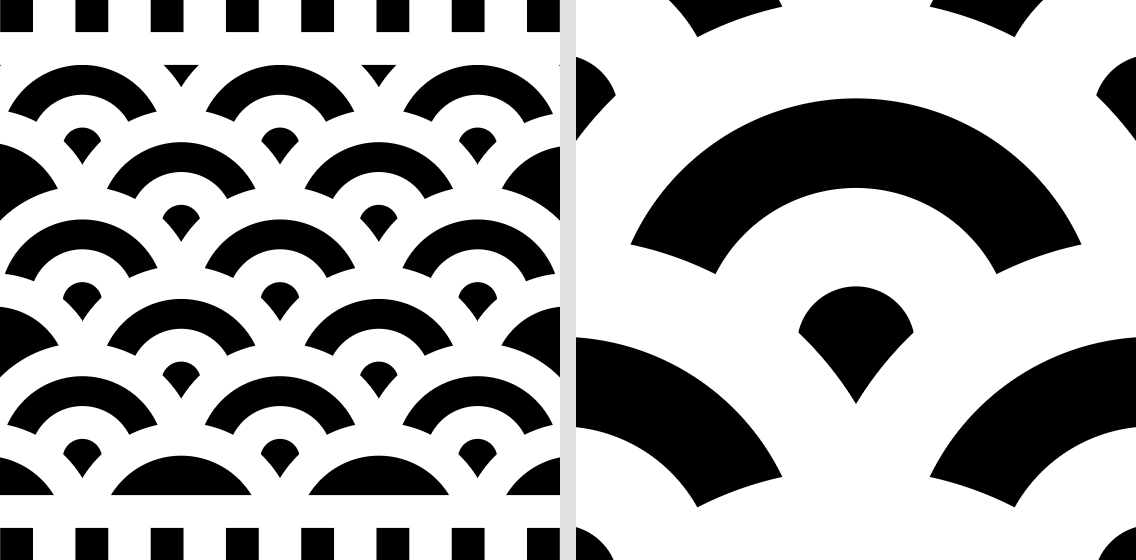
Left, the full canvas; right, a detail of the centre.
Reproduce this pattern procedurally as a Shadertoy shader.

```glsl
// Antialiased coverage of a signed distance in canvas units
float fill(float d) {
    return clamp(0.5 - d * iResolution.y, 0.0, 1.0);
}

// One row of staggered scales, painted over the rows above it
float paintRow(float ink, vec2 p, int row) {
    float pitch = 0.3529;
    float stagger = 0.5 * pitch * float(row & 1);
    float x = round((p.x - stagger) / pitch) * pitch + stagger;
    float y = 0.2630 + 0.1380 * float(row) + 0.0039 * float((row - 1) / 2);

    // Scales cut by the side edges are solid, some slightly squeezed inward
    bool edge = abs(x) > 0.4;
    float squeeze = 0.0;
    if (edge && row == 3) squeeze = 0.0169;
    if (edge && row == 1 && x > 0.0) squeeze = 0.0078;
    x -= sign(x) * squeeze;

    float r = length(p - vec2(x, y));
    float radius = 0.1471 - 0.8 * squeeze;
    float scale = r - radius;
    if (!edge && row != 5) {
        float gap = min(0.0938 - r, r - 0.0352);
        scale = max(scale, gap);
    }

    // White rim first, then the black arc and core
    ink *= 1.0 - fill(r - radius - 0.0593);
    return max(ink, fill(scale));
}

// Row of blocks along the top and bottom borders
float borderBlocks(vec2 p) {
    float pitch = 0.1344;
    float x = abs(mod(p.x, pitch) - 0.5 * pitch) - 0.0293;
    float y = 0.4427 - abs(p.y - 0.5);
    return fill(max(x, y));
}

void mainImage(out vec4 fragColor, in vec2 fragCoord) {
    // x from the centre, y downward from the top
    vec2 p = vec2(fragCoord.x - 0.5 * iResolution.x, iResolution.y - fragCoord.y) / iResolution.y;

    float ink = 0.0;
    for (int row = -1; row <= 5; row++) {
        ink = paintRow(ink, p, row);
    }

    // Trim the field, leaving white strips beside the borders
    ink *= fill(abs(p.y - 0.5) - 0.3841);
    ink = max(ink, borderBlocks(p));
    fragColor = vec4(vec3(1.0 - ink), 1.0);
}
```
